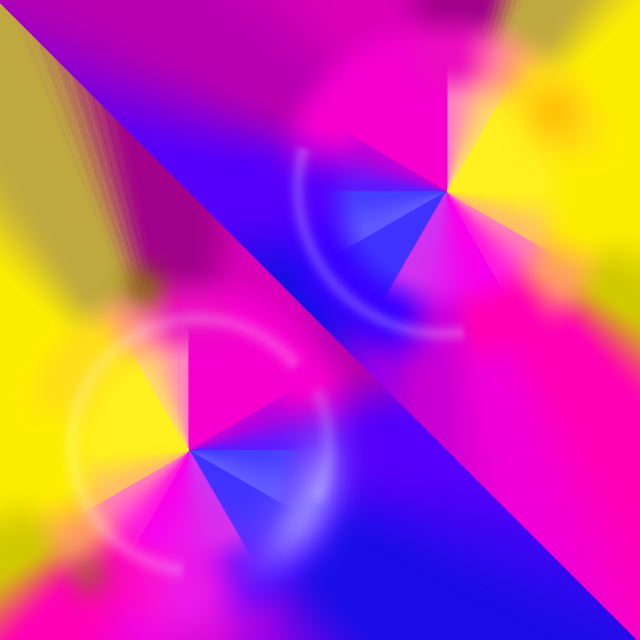
A WebGL 2 fragment shader for this background:

```glsl
#version 300 es
precision highp float;
// Two mirrored colour wheels with glossy rims, split by a falling diagonal.

uniform vec2 u_resolution;
out vec4 outColor;

const vec3 MAGENTA = vec3(0.96, 0.0, 0.81);
const vec3 HOT_PINK = vec3(1.0, 0.0, 0.71);
const vec3 ROSE = vec3(0.92, 0.05, 0.75);
const vec3 PLUM = vec3(0.63, 0.0, 0.54);
const vec3 YELLOW = vec3(0.99, 0.93, 0.0);
const vec3 PEACH = vec3(1.0, 0.6, 0.4);
const vec3 KHAKI = vec3(0.75, 0.66, 0.25);
const vec3 OLIVE = vec3(0.5, 0.42, 0.02);
const vec3 VIOLET = vec3(0.33, 0.0, 0.98);
const vec3 LAVENDER = vec3(0.64, 0.6, 1.0);

// Clockwise angle from the top, in degrees 0..360.
float clockAngle(vec2 p) {
  return mod(degrees(atan(p.x, p.y)), 360.0);
}

// Fades the colour to the next one between two angles.
vec3 fade(vec3 base, vec3 next, float a, float from, float to) {
  return mix(base, next, smoothstep(from, to, a));
}

// Switches colour at one angle, smoothed over the width w.
vec3 cut(vec3 base, vec3 next, float a, float at, float w) {
  return fade(base, next, a, at, at + w);
}

float glow(vec2 p, vec2 center, float radius) {
  vec2 d = (p - center) / radius;
  return exp(-dot(d, d));
}

// Soft arc around the origin: middle angle, half span and end softness.
float arc(vec2 p, float radius, float width, float mid, float span, float soft) {
  float d = (length(p) - radius) / width;
  float turn = abs(mod(clockAngle(p) - mid + 180.0, 360.0) - 180.0);
  return exp(-d * d) * (1.0 - smoothstep(span - soft, span + soft, turn));
}

// Wide blurred rays behind the wheel, with fine streaks near the top.
vec3 rays(float angle) {
  float streaks = smoothstep(10.0, 14.0, angle) * (1.0 - smoothstep(22.0, 27.0, angle));
  float a = angle + streaks * (0.4 * sin(angle * 4.0) + 0.2 * sin(angle * 9.0));
  vec3 c = fade(PLUM, KHAKI, a, 10.0, 23.0);
  c = fade(c, YELLOW, a, 32.0, 48.0);
  c = fade(c, vec3(0.82, 0.79, 0.0), a, 100.0, 119.0);
  c = fade(c, HOT_PINK, a, 122.0, 139.0);
  c = fade(c, vec3(0.94, 0.0, 0.84), a, 148.0, 165.0);
  c = fade(c, vec3(0.78, 0.0, 0.82), a, 167.0, 184.0);
  c = fade(c, vec3(0.6, 0.0, 0.9), a, 186.0, 200.0);
  c = fade(c, vec3(0.1, 0.05, 0.9), a, 198.0, 228.0);
  c = fade(c, VIOLET, a, 240.0, 266.0);
  c = fade(c, vec3(0.72, 0.0, 0.69), a, 276.0, 298.0);
  c = fade(c, vec3(0.85, 0.0, 0.72), a, 305.0, 330.0);
  return fade(c, PLUM, a, 342.0, 360.0);
}

// Saturated blurred rim.
vec3 rim(float a) {
  vec3 c = fade(ROSE, vec3(1.0, 0.52, 0.6), a, 3.0, 24.0);
  c = fade(c, vec3(1.0, 0.87, 0.1), a, 18.0, 42.0);
  c = fade(c, YELLOW, a, 60.0, 85.0);
  c = fade(c, PEACH, a, 105.0, 130.0);
  c = fade(c, HOT_PINK, a, 128.0, 148.0);
  c = fade(c, vec3(0.8, 0.0, 0.86), a, 165.0, 182.0);
  c = fade(c, vec3(0.22, 0.0, 1.0), a, 180.0, 205.0);
  c = fade(c, VIOLET, a, 240.0, 270.0);
  c = fade(c, MAGENTA, a, 270.0, 300.0);
  return fade(c, ROSE, a, 335.0, 360.0);
}

// Crisp sectors inside the wheel.
vec3 sectors(float a, float w) {
  vec3 c = cut(MAGENTA, vec3(1.0, 0.5, 0.76), a, 0.0, w);
  c = fade(c, vec3(1.0, 0.84, 0.42), a, 0.0, 30.0);
  c = cut(c, vec3(1.0, 0.94, 0.12), a, 30.0, w);
  c = fade(c, vec3(1.0, 0.75, 0.4), a, 88.0, 120.0);
  c = cut(c, vec3(1.0, 0.5, 0.72), a, 120.0, w);
  c = fade(c, vec3(1.0, 0.1, 0.88), a, 120.0, 150.0);
  c = cut(c, vec3(0.97, 0.0, 0.92), a, 150.0, w);
  c = fade(c, vec3(0.82, 0.2, 0.94), a, 155.0, 205.0);
  c = cut(c, vec3(0.25, 0.2, 1.0), a, 210.0, w);
  c = cut(c, vec3(0.38, 0.35, 1.0), a, 240.0, w);
  c = fade(c, vec3(0.27, 0.24, 1.0), a, 240.0, 270.0);
  c = cut(c, vec3(0.36, 0.1, 1.0), a, 270.0, w);
  c = fade(c, vec3(0.75, 0.0, 0.85), a, 270.0, 300.0);
  return cut(c, MAGENTA, a, 300.0, w);
}

vec3 wheel(vec2 p, float pixel) {
  float a = clockAngle(p), r = length(p);
  float w = min(degrees(1.5 * pixel / max(r, pixel)), 20.0);
  vec3 c = mix(sectors(a, w), rim(a), smoothstep(0.135, 0.205, r));
  return mix(c, rays(a), smoothstep(0.225, 0.295, r));
}

void main() {
  vec2 uv = gl_FragCoord.xy / u_resolution;
  float pixel = 1.0 / min(u_resolution.x, u_resolution.y);

  // Upper wheel: orange bloom and one long gloss arc.
  vec2 p = uv - vec2(0.698, 0.7005);
  vec3 upper = wheel(p, pixel);
  upper = mix(upper, vec3(1.0, 0.72, 0.0), 0.7 * glow(p, vec2(0.168, 0.124), 0.045));
  upper = mix(upper, vec3(1.0), 0.2 * arc(p + vec2(0.005, -0.005), 0.227, 0.012, 229.0, 57.0, 2.0));

  // Lower wheel: mirrored, with shadows, blooms and broken gloss arcs.
  vec2 q = vec2(0.2956 - uv.x, uv.y - 0.2956);
  vec2 g = q + vec2(0.014, -0.009);
  vec3 lower = wheel(q, pixel);
  lower = mix(lower, OLIVE, 0.7 * glow(q, vec2(0.07, 0.255), 0.035));
  lower = mix(lower, OLIVE, 0.45 * glow(q, vec2(0.155, -0.195), 0.035));
  lower = mix(lower, vec3(0.95, 0.12, 0.92), 0.85 * glow(q, vec2(0.0, -0.22), 0.09));
  lower = mix(lower, LAVENDER, 0.8 * arc(q, 0.205, 0.042, 245.0, 28.0, 24.0));
  lower = mix(lower, vec3(1.0), 0.2 * arc(g, 0.197, 0.014, 61.0, 112.0, 3.0));
  lower = mix(lower, vec3(1.0), 0.16 * arc(g, 0.204, 0.014, 270.0, 25.0, 4.0));

  float side = smoothstep(-pixel, pixel, uv.x + uv.y - 0.995);
  outColor = vec4(mix(lower, upper, side), 1.0);
}
```
